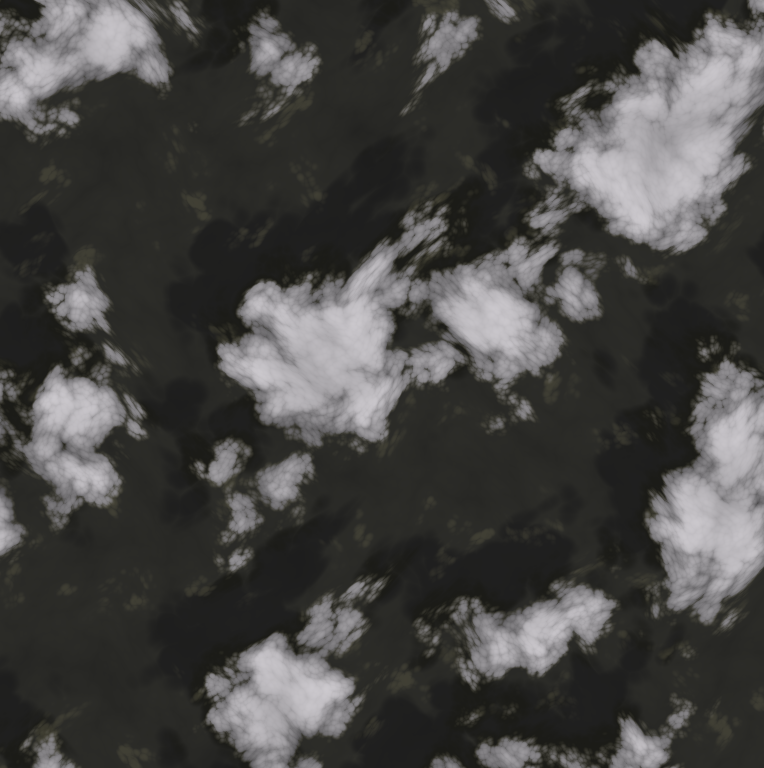
Write a Shadertoy shader that draws this texture.

```glsl
// Broken cumulus clouds over dark land, seen from straight above.
// Scattered slanted ellipses set the clouds, layered cellular noise makes
// the ragged billows, and a shifted copy of the field gives the shadows.

#define CLOUD_GRID 4.0              // cloud cells along the canvas height
#define CLOUD_MIN 0.01              // smallest cloud radius
#define CLOUD_MAX 0.14              // largest cloud radius
#define CLOUD_SLANT 0.8             // mean direction of the long axis
#define RAGGED 0.15                 // depth of the billows at the rim
#define BILLOW_FREQ 8.0             // coarsest billows per canvas height
#define SHADOW_SHIFT vec2(-0.06, 0.075)
#define LAND vec3(0.163, 0.163, 0.150)
#define SHADE vec3(0.120, 0.120, 0.118)
#define HAZE vec3(0.33, 0.32, 0.25)
#define CLOUD_TINT vec3(1.0, 0.985, 1.008)

vec2 hash2(vec2 p) {
    vec3 q = fract(p.xyx * vec3(0.1031, 0.1030, 0.0973));
    q += dot(q, q.yzx + 33.33);
    return fract((q.xx + q.yz) * q.zy);
}

// Turns clockwise, so x then runs along the given direction
mat2 rotation(float a) {
    float c = cos(a), s = sin(a);
    return mat2(c, -s, s, c);
}

// Rounded cellular bumps, about 0.5 on average
float bumps(vec2 p) {
    vec2 cell = floor(p), f = p - cell;
    float nearest = 1.0;
    for (int y = -1; y <= 1; y++)
    for (int x = -1; x <= 1; x++) {
        vec2 o = vec2(x, y);
        vec2 d = o + hash2(cell + o + 71.0) - f;
        nearest = min(nearest, dot(d, d));
    }
    return 1.0 - 1.9 * nearest;
}

float billows(vec2 p, int octaves) {
    float sum = 0.0, weight = 1.0, total = 0.0;
    p *= BILLOW_FREQ;
    for (int i = 0; i < octaves; i++) {
        sum += weight * bumps(p);
        total += weight;
        weight *= 0.58;
        p = rotation(0.9) * p * 2.1 + 13.7;
    }
    return sum / total;
}

// Layered sines bend the outlines
vec2 warp(vec2 p) {
    p += 0.028 * sin(p.yx * 11.0 + vec2(1.0, 4.0));
    p += 0.012 * sin(p.yx * 29.0 + vec2(2.5, 0.7));
    return p + 0.004 * sin(p.yx * 83.0 + vec2(0.3, 5.1));
}

// Depth inside the nearest cloud, negative in the clear
float cloudBody(vec2 p) {
    vec2 cell = floor(p * CLOUD_GRID);
    float depth = -1.0;
    for (int y = -1; y <= 1; y++)
    for (int x = -1; x <= 1; x++) {
        vec2 id = cell + vec2(x, y);
        vec2 center = (id + 0.5 + 0.7 * (hash2(id + 19.0) - 0.5)) / CLOUD_GRID;
        float rank = fract(dot(id, vec2(0.755, 0.570)));
        float radius = mix(CLOUD_MIN, CLOUD_MAX, pow(rank, 1.3));
        float angle = CLOUD_SLANT + hash2(id + 47.0).x - 0.5;
        vec2 d = rotation(angle) * (p - center);
        depth = max(depth, radius - length(d * vec2(0.72, 1.35)));
    }
    return depth;
}

void mainImage(out vec4 fragColor, in vec2 fragCoord) {
    vec2 uv = fragCoord / iResolution.y;
    vec2 p = warp(uv);
    vec2 sunward = warp(uv - SHADOW_SHIFT);

    // Cloud thickness and the soft shadow field
    float puff = billows(p, 5);
    float depth = cloudBody(p) + RAGGED * (puff - 0.5);
    float blocked = cloudBody(sunward) + RAGGED * (billows(sunward, 3) - 0.5);
    float shadow = smoothstep(-0.025, 0.02, blocked);

    // Mottled land, shaded, darkest beside the clouds
    float mottle = billows(p * 1.3 + 5.0, 4);
    vec3 color = LAND + 0.028 * (mottle - 0.5) * vec3(1.0, 1.0, 0.8);
    color = mix(color, SHADE + 0.01 * (mottle - 0.5), shadow);
    float rim = smoothstep(-0.05, 0.0, depth) * shadow;
    color = mix(color, vec3(0.09, 0.09, 0.06), 0.5 * rim);

    // Thin stray wisps
    float wisp = smoothstep(0.76, 0.92, mottle) * smoothstep(0.4, 0.75, puff);
    color = mix(color, HAZE, 0.5 * wisp);

    // Hazy olive fringe, then the bright billowed tops
    float glow = 0.37 + 0.30 * smoothstep(0.0, 0.09, depth) + 0.27 * (puff - 0.5);
    vec3 cloud = mix(HAZE, glow * CLOUD_TINT, smoothstep(0.0, 0.025, depth));
    color = mix(color, cloud, smoothstep(-0.004, 0.026, depth));

    fragColor = vec4(clamp(color, 0.0, 1.0), 1.0);
}
```
